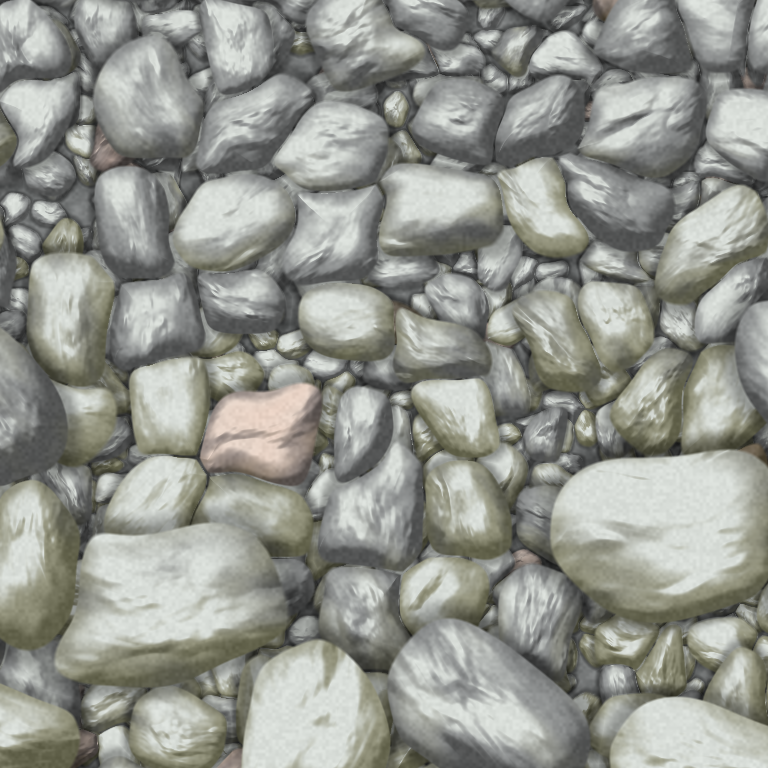
Give the GLSL for this texture, as a WebGL 1 fragment shader.

```glsl
precision highp float;
// Wet river pebbles: four layers of jittered-grid stones, small ones below and large ones on top.
// Each stone is a rounded, randomly cut ellipse that yields to its neighbours; its height gives
// a normal for soft overcast light, and blotchy noise paints grey, olive or rusty rock.
uniform vec2 u_resolution;

#define FINEST_GRID 24.0   // cells across the canvas in the smallest layer
#define GRID_RATIO 0.575   // grid shrink from one layer to the next
#define COVER 0.86         // chance that a cell holds a stone
#define JITTER 0.62        // scatter of the stone centres
#define SOFTNESS 0.004     // edge blur, canvas units
#define DOME 0.30          // stone height
#define ROUGHNESS 0.24     // relief of the rock face
#define BRIGHTNESS 0.85
#define GLOSS 0.35
#define RUST_SHARE 0.04
#define GRAIN 0.06

struct Stone { float inside; float height; vec2 id; vec2 local; };

vec2 hash2(vec2 p) {
  vec3 a = fract(p.xyx * vec3(0.1031, 0.1030, 0.0973));
  a += dot(a, a.yzx + 33.33);
  return fract((a.xx + a.yz) * a.zy);
}

float noise(vec2 p) {
  vec2 i = floor(p), f = fract(p);
  f = f * f * (3.0 - 2.0 * f);
  vec2 e = vec2(1.0, 0.0);
  return mix(mix(hash2(i).x, hash2(i + e).x, f.x),
             mix(hash2(i + e.yx).x, hash2(i + e.xx).x, f.x), f.y);
}

// Fractal noise centred on zero.
float fbm(vec2 p) {
  float sum = 0.0, amp = 0.55;
  for (int i = 0; i < 4; i++) {
    sum += amp * (noise(p) - 0.5);
    p = mat2(1.6, 1.2, -1.2, 1.6) * p + 11.3;
    amp *= 0.43;
  }
  return sum;
}

float smin(float a, float b, float k) {
  float h = max(k - abs(a - b), 0.0) / k;
  return min(a, b) - 0.25 * h * h * k;
}

vec2 direction(float turn) {
  return vec2(cos(6.2832 * turn), sin(6.2832 * turn));
}

// Distance from a stone's centre, 1 at its rim: a squarish ellipse with two cut sides.
float stoneShape(vec2 q, vec2 cuts) {
  vec2 a = pow(abs(q), vec2(2.4));
  float d = pow(a.x + a.y, 1.0 / 2.4);
  d = -smin(-d, -1.3 * dot(q, direction(cuts.x)), 0.2);
  return -smin(-d, -1.2 * dot(q, direction(cuts.y)), 0.2);
}

// Nearest stone of one layer; thinning removes stones towards the top of the canvas.
Stone findStone(vec2 p, float grid, float seed, float thinning) {
  vec2 g = p * grid + seed * 0.31;
  g += 0.17 * (vec2(noise(g * 1.9), noise(g * 1.9 + 41.0)) - 0.5);
  vec2 cell = floor(g);
  float best = 9.0, second = 9.0;
  Stone s = Stone(-8.0, 0.0, vec2(0.0), vec2(0.0));
  for (int j = -1; j <= 1; j++) {
    for (int i = -1; i <= 1; i++) {
      vec2 c = cell + vec2(float(i), float(j));
      vec2 id = c + seed + 60.0;
      vec2 place = hash2(id), kind = hash2(id + 57.0), cuts = hash2(id + 131.0);
      float height01 = (c.y + 0.5 - seed * 0.31) / grid;
      if (kind.x > COVER - thinning * height01) continue;
      vec2 axis = direction(fract(cuts.x * 7.0 + cuts.y * 3.0));
      vec2 q = mat2(axis.x, -axis.y, axis.y, axis.x) * (g - c - 0.5 - JITTER * (place - 0.5));
      q *= vec2(0.82, 1.16) / mix(0.46, 0.66, kind.y);
      float d = stoneShape(q, cuts);
      if (d < best) {
        second = best;
        best = d;
        s.id = id;
        s.local = q;
      } else {
        second = min(second, d);
      }
    }
  }
  s.inside = smin(1.0 - best, 0.9 * (second - best), 0.2);
  float rise = clamp(s.inside * 1.4, 0.0, 1.0);
  float face = fbm(s.local * vec2(1.2, 1.6) + s.id * 3.7);
  float crease = sqrt(face * face + 0.002);
  s.height = DOME * rise * (2.0 - rise) + ROUGHNESS * (crease + 0.5 * face);
  return s;
}

vec3 shadeStone(Stone s, vec3 n, vec2 p) {
  vec2 tint = hash2(s.id + 211.0), tone = hash2(s.id + 307.0);
  vec3 light = normalize(vec3(-0.25, 0.55, 0.8));
  float blotch = fbm(s.local * vec2(1.3, 2.0) + s.id * 5.3 + 19.0);
  float gleam = pow(max(dot(n, normalize(light + vec3(0.0, 0.0, 1.0))), 0.0), 14.0);
  float lit = BRIGHTNESS + 0.8 * (dot(n, light) - 0.8) + GLOSS * (gleam - 0.45);
  lit += 0.4 * (tone.x - 0.5) + 0.95 * blotch;
  lit -= 0.25 * (1.0 - smoothstep(0.0, 0.3, s.inside));

  // Algae colours the shaded rock, mostly in the lower part.
  float olive = smoothstep(0.35, 0.8, tint.x + 0.7 * (0.42 - p.y) + 0.6 * blotch);
  vec3 dark = mix(vec3(0.32, 0.325, 0.325), vec3(0.38, 0.38, 0.29), olive);
  vec3 middle = mix(vec3(0.55, 0.56, 0.56), vec3(0.57, 0.57, 0.48), olive);
  vec3 col = mix(dark, middle, smoothstep(0.0, 0.45, lit));
  col = mix(col, vec3(0.85, 0.87, 0.85), smoothstep(0.4, 1.03, lit));
  float rust = step(1.0 - RUST_SHARE, tone.y) * (0.6 + 0.4 * blotch);
  return col * mix(vec3(1.0), vec3(1.1, 0.92, 0.86), rust);
}

void main() {
  vec2 p = gl_FragCoord.xy / u_resolution.y;
  vec3 col = mix(vec3(0.32, 0.33, 0.33), vec3(0.58, 0.59, 0.59), 0.5 + fbm(p * 40.0));
  float grid = FINEST_GRID;
  vec2 e = vec2(0.002, 0.0);
  for (int i = 0; i < 4; i++) {
    float seed = 37.0 * float(i), thinning = i == 3 ? 1.1 : 0.0;
    Stone s = findStone(p, grid, seed, thinning);
    float right = findStone(p + e, grid, seed, thinning).height;
    float above = findStone(p + e.yx, grid, seed, thinning).height;
    vec2 slope = (vec2(right, above) - s.height) / (e.x * grid);
    vec3 n = normalize(vec3(-clamp(slope, -2.0, 2.0), 1.0));
    // Contact shadow on the layers below, then the stone itself.
    col *= mix(0.68, 1.0, smoothstep(0.0, 0.24, -s.inside));
    float blur = SOFTNESS * grid;
    col = mix(col, shadeStone(s, n, p), smoothstep(-blur, blur, s.inside - 0.03));
    grid *= GRID_RATIO;
  }
  col += GRAIN * (noise(p * 230.0) - 0.5);
  gl_FragColor = vec4(col, 1.0);
}
```
